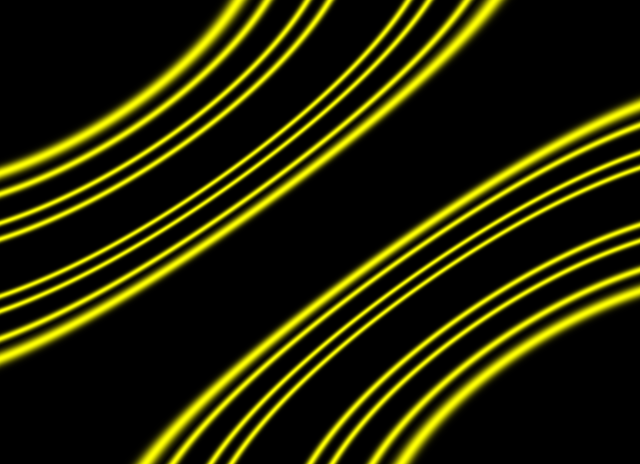
This background is drawn by a WebGL 2 fragment shader. Its source:

```glsl
#version 300 es
precision highp float;
// Glowing yellow contour lines that bend around two opposite corners on black.

uniform vec2 u_resolution;
out vec4 outColor;

const vec3 BACKGROUND = vec3(0.0);
const vec3 GLOW_COLOR = vec3(1.0, 1.0, 0.02);
const float BEND = 2.2;          // how strongly the field curves towards the edges
const int LINE_COUNT = 8;        // lines on each side of the diagonal

// Field height of each line, from the diagonal outwards, and its glow width.
const float LEVELS[LINE_COUNT] = float[](
    0.326, 0.406, 0.524, 0.591, 0.857, 0.933, 1.070, 1.167);
const float WIDTHS[LINE_COUNT] = float[](
    0.0260, 0.0155, 0.0132, 0.0132, 0.0152, 0.0142, 0.0182, 0.0275);

// Height field, zero along the rising diagonal and odd about the centre.
float field(vec2 uv) {
    vec2 wave = sin(BEND * (uv - 0.5));
    return wave.x - wave.y;
}

// Soft bell-shaped glow around one contour.
float glow(float offset, float width) {
    float t = offset / width;
    return exp(-t * t);
}

void main() {
    vec2 uv = gl_FragCoord.xy / u_resolution;
    float height = abs(field(uv));   // mirrors the lines across the diagonal

    float light = 0.0;
    for (int i = 0; i < LINE_COUNT; i++) {
        light = max(light, glow(height - LEVELS[i], WIDTHS[i]));
    }

    outColor = vec4(mix(BACKGROUND, GLOW_COLOR, light), 1.0);
}
```
